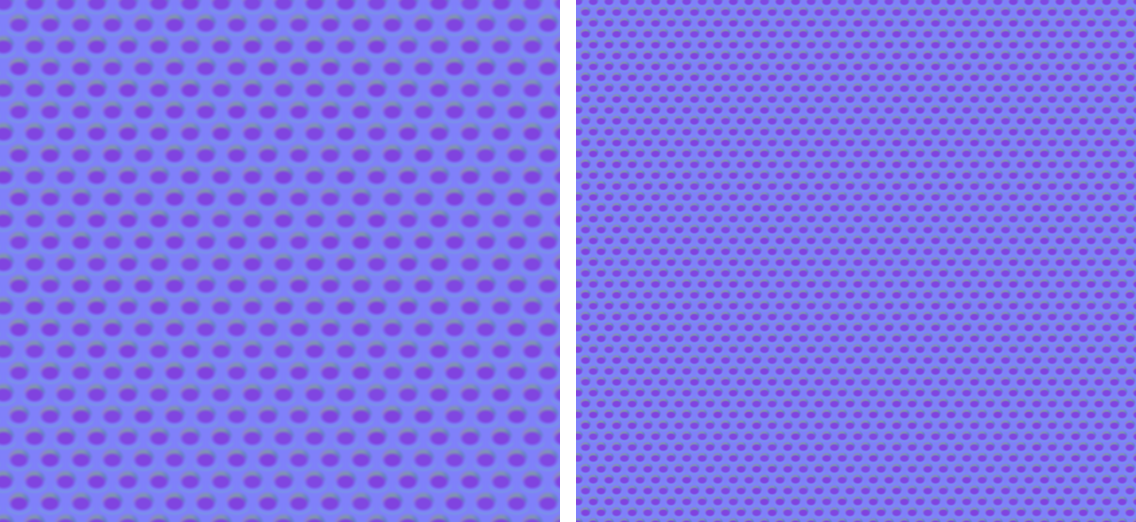
Left, the tile; right, the same tile 2 across and 2 down.
Give the GLSL for this texture map, as a Shadertoy shader.

```glsl
// Tileable normal map of staggered soft oval dimples on a flat lavender sheet.

const vec2  REPEATS     = vec2(18.0, 24.0);   // dimples across, rows down (even)
const vec2  PHASE       = vec2(0.112, -0.05); // grid shift, in cells
const vec2  PITCH       = vec2(1.0, 0.70);    // cell size, in cell widths
const vec2  RIM_RADII   = vec2(0.355, 0.305);
const vec2  CORE_RADII  = vec2(0.30, 0.225);
const vec2  CORE_CENTRE = vec2(0.0, -0.075);
const float HALO_RADIUS = 1.30;               // relative to the rim
const float HALO_WIDTH  = 0.17;
const float VARIATION   = 0.10;               // strength change between dimples

const vec3 FLAT_COLOR  = vec3(0.50, 0.50, 0.98);
const vec3 CORE_COLOR  = vec3(0.50, 0.27, 0.88);
const vec3 RIM_LEFT    = vec3(0.58, 0.50, 0.78);
const vec3 RIM_TOP     = vec3(0.50, 0.58, 0.70);
const vec3 RIM_RIGHT   = vec3(0.37, 0.50, 0.75);
const vec3 HALO_COLOR  = vec3(0.48, 0.56, 0.92);

float hash(vec2 cell) {
    vec3 h = fract(cell.xyx * vec3(0.1031, 0.1030, 0.0973));
    h += dot(h, h.yzx + 33.33);
    return fract((h.x + h.y) * h.z);
}

// Colour offset from the flat sheet; p is relative to the dimple centre.
vec3 dimple(vec2 p, float strength) {
    float d = length(p / RIM_RADII);
    float disc = 1.0 - smoothstep(0.62, 1.18, d);
    float core = 1.0 - smoothstep(0.58, 1.22, length((p - CORE_CENTRE) / CORE_RADII));
    core *= 1.0 - smoothstep(0.95, 1.25, d);

    // Upper wall: warm on the left, green on top, teal on the right
    float rim = max(disc - core, 0.0) * smoothstep(-0.16, 0.06, p.y);
    float side = p.x / RIM_RADII.x;
    vec3 rimColor = mix(RIM_TOP, RIM_LEFT, smoothstep(0.1, 0.9, -side));
    rimColor = mix(rimColor, RIM_RIGHT, smoothstep(0.1, 0.9, side));

    // Pale crescent under the lower lip
    float ring = (d - HALO_RADIUS) / HALO_WIDTH;
    float halo = exp(-ring * ring) * (1.0 - smoothstep(-0.30, -0.04, p.y));
    halo *= 1.0 - smoothstep(0.32, 0.49, abs(p.x));

    return strength * (core * (CORE_COLOR - FLAT_COLOR) + rim * (rimColor - FLAT_COLOR))
         + halo * (HALO_COLOR - FLAT_COLOR);
}

void mainImage(out vec4 fragColor, in vec2 fragCoord) {
    vec2 grid = fragCoord / iResolution.xy * REPEATS - PHASE;
    vec3 color = FLAT_COLOR;

    // Own row plus the rows above and below, whose halos reach in
    for (int k = -1; k <= 1; k++) {
        float row = floor(grid.y + 0.5) + float(k);
        float x = grid.x - 0.5 * mod(row, 2.0);
        float column = floor(x + 0.5);
        vec2 p = vec2(x - column, grid.y - row) * PITCH;
        float random = hash(mod(vec2(column, row), REPEATS));
        color += dimple(p, 1.0 + VARIATION * (random - 0.5));
    }
    fragColor = vec4(clamp(color, 0.0, 1.0), 1.0);
}
```
